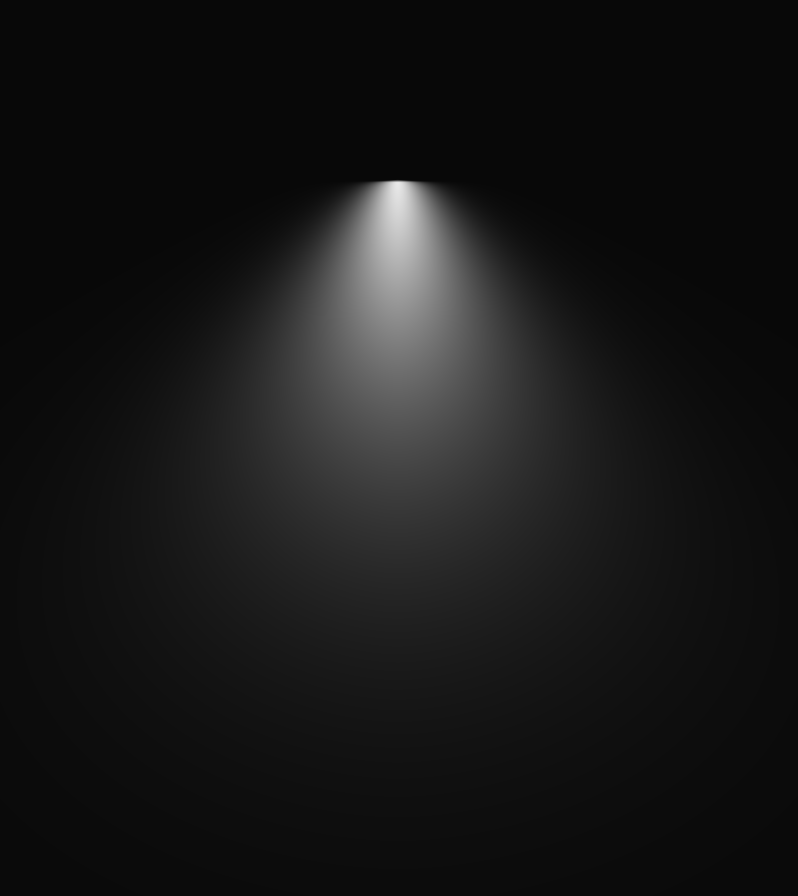
Give the GLSL for this background, as a Shadertoy shader.

```glsl
#define LAMP_POS vec2(0.4985, 0.799)
#define AMBIENT 0.031
#define BEAM_POWER 0.88
#define FADE_RATE 5.4
#define FADE_CURVE 1.25
#define SPREAD 0.44
#define LAMP_RADIUS 0.024
#define CAP_DEPTH 0.004
#define EDGE_CURVE 1.8
#define WING_WIDTH 1.8
#define WING_SHARE 0.12

// Bell curve that falls to one half at the given half width
float bell(float offset, float halfWidth) {
    return exp2(-pow(abs(offset) / halfWidth, EDGE_CURVE));
}

// Light of a downward cone with a rounded tip at the origin
float beam(vec2 p) {
    float depth = max(-p.y, 1e-5);
    float halfWidth = SPREAD * depth
                    + LAMP_RADIUS * sqrt(depth / (depth + CAP_DEPTH));

    // Narrow core with faint, wider wings
    float core = bell(p.x, halfWidth);
    float wings = bell(p.x, halfWidth * WING_WIDTH);
    float profile = mix(core, wings, WING_SHARE);

    // Loss of light with distance and a soft upper rim
    float falloff = exp(-FADE_RATE * pow(depth, FADE_CURVE));
    float rim = smoothstep(-0.001, 0.003, -p.y);
    return BEAM_POWER * profile * falloff * rim;
}

void mainImage(out vec4 fragColor, in vec2 fragCoord) {
    vec2 p = (fragCoord - LAMP_POS * iResolution.xy) / iResolution.y;
    float light = AMBIENT + beam(p);
    fragColor = vec4(vec3(light), 1.0);
}
```
